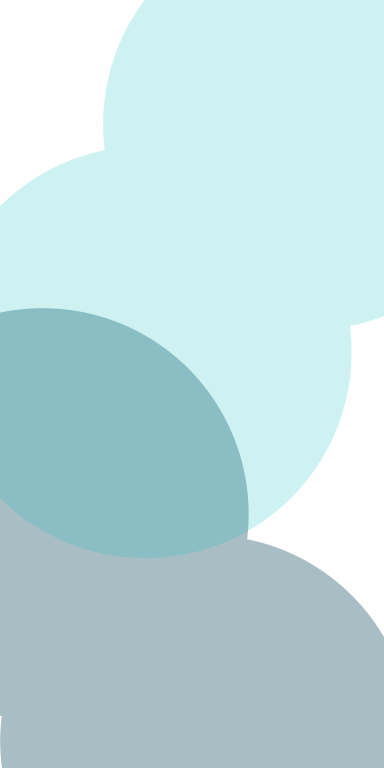
Reproduce this background procedurally as a Shadertoy shader.

```glsl
const vec3 PAPER = vec3(1.0);
const vec3 PALE_AQUA = vec3(0.808, 0.949, 0.945);
const vec3 SLATE = vec3(0.659, 0.745, 0.769);
const vec3 TEAL = vec3(0.541, 0.745, 0.769);
const float RADIUS = 0.5365;

float circleDistance(vec2 p, vec2 center, float radius) {
    return length(p - center) - radius;
}

// Signed distance to the union of two equal circles
float pairDistance(vec2 p, vec2 centerA, vec2 centerB, float radius) {
    return min(circleDistance(p, centerA, radius), circleDistance(p, centerB, radius));
}

float coverage(float dist, float pixel) {
    return clamp(0.5 - dist / pixel, 0.0, 1.0);
}

void mainImage(out vec4 fragColor, in vec2 fragCoord) {
    // One unit is the canvas width
    float pixel = 1.0 / iResolution.x;
    vec2 p = fragCoord * pixel;

    // Upper and lower circle pairs
    float upper = coverage(pairDistance(p, vec2(0.805, 1.677), vec2(0.379, 1.083), RADIUS), pixel);
    float lower = coverage(pairDistance(p, vec2(0.111, 0.661), vec2(0.537, 0.070), RADIUS), pixel);

    // The lower pair turns teal where it overlaps the upper one
    vec3 base = mix(PAPER, PALE_AQUA, upper);
    vec3 overlay = mix(SLATE, TEAL, upper);
    fragColor = vec4(mix(base, overlay, lower), 1.0);
}
```
